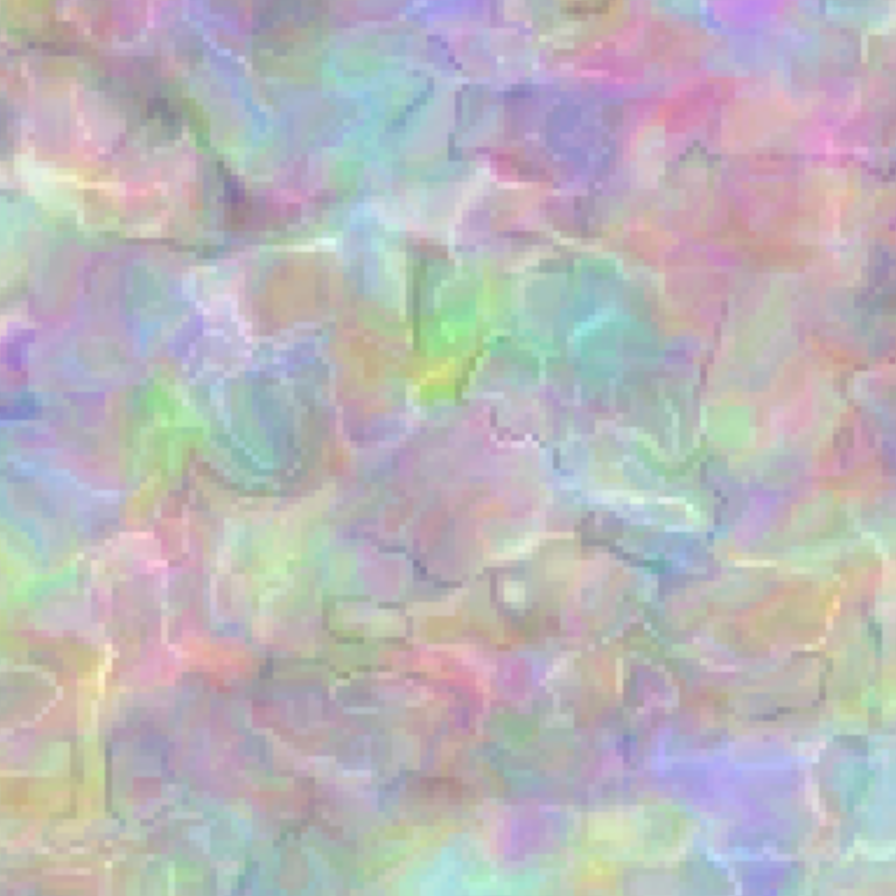
Give the GLSL for this texture, as a Shadertoy shader.

```glsl
// Pastel marbled clouds: terraced patches, curled contour lines and round cells on a soft mosaic.

const float MOSAIC = 128.0;                       // mosaic tiles per canvas height
const vec3 MEAN_COLOR = vec3(0.705, 0.710, 0.705);
const vec3 PALE_VEIN = vec3(0.085, 0.090, 0.085);
const vec3 DARK_VEIN = vec3(-0.10, -0.11, -0.07);

vec3 hash3(vec2 p) {
    vec3 h = fract(p.xyx * vec3(0.1031, 0.1030, 0.0973));
    h += dot(h, h.yxz + 33.33);
    return fract((h.xxy + h.yzz) * h.zyx);
}

// Three independent value noises, each from 0 to 1
vec3 noise3(vec2 p) {
    vec2 i = floor(p), f = fract(p);
    f = f * f * (3.0 - 2.0 * f);
    vec3 low = mix(hash3(i), hash3(i + vec2(1, 0)), f.x);
    vec3 high = mix(hash3(i + vec2(0, 1)), hash3(i + vec2(1, 1)), f.x);
    return mix(low, high, f.y);
}

// Noise folded at its middle, which leaves sharp creases
vec3 folded(vec2 p) {
    return abs(2.0 * noise3(p) - 1.0) - 0.33;
}

// Flat steps joined by short slopes
vec3 terraced(vec3 value, float steps) {
    vec3 v = value * steps;
    return (floor(v) + smoothstep(0.25, 0.75, fract(v))) / steps;
}

// Layered creased displacement
vec2 curl(vec2 p, float frequency, float amount) {
    vec2 offset = vec2(0);
    for (int i = 0; i < 4; i++) {
        offset += amount * folded(p * frequency + 17.3 * float(i)).xy;
        frequency *= 1.9;
        amount *= 0.56;
    }
    return offset;
}

// Thin line where a field crosses a level
float vein(float field, float level, float width) {
    return 1.0 - smoothstep(0.0, width, abs(field - level));
}

// Round cells, each with its own tint and a faint rim
vec3 cells(vec2 p, float radius) {
    vec2 base = floor(p);
    float nearest = 9.0;
    vec3 tint = vec3(0);
    for (int y = -1; y <= 1; y++)
    for (int x = -1; x <= 1; x++) {
        vec2 id = base + vec2(x, y);
        vec3 seed = hash3(id + 71.0);
        float d = length(id + 0.2 + 0.6 * seed.xy - p) / (0.5 + 0.5 * seed.z);
        if (d < nearest) {
            nearest = d;
            tint = hash3(id + 143.0) - 0.5;
        }
    }
    float disc = 1.0 - smoothstep(radius * 0.75, radius, nearest);
    return tint * disc + 0.25 * vein(nearest, radius, 0.12);
}

vec3 marble(vec2 p) {
    vec2 q = p + curl(p + 3.7, 6.0, 0.055);
    vec3 color = MEAN_COLOR;

    // Colour patches with crisp borders, slightly wider than tall
    color += 0.17 * (terraced(noise3(q * vec2(6.0, 8.0) + 9.0), 5.0) - 0.5);
    color += 0.18 * (terraced(noise3(q * vec2(12.0, 15.0) + 31.0), 4.0) - 0.5);

    // Creased detail, alternately bright and dark
    float frequency = 11.0, amount = 0.075;
    for (int i = 0; i < 4; i++) {
        color += amount * folded(q * frequency + 23.7 * float(i) + 50.0);
        frequency *= 1.8;
        amount *= -0.85;
    }

    // Small round spots
    color += 0.10 * cells(q * 17.0, 0.45);

    // Nested contour lines that fade in and out along their course
    vec3 field = fract(noise3(q * vec2(7.0, 9.0) + 87.0) * vec3(3.0, 2.5, 2.5));
    vec3 fade = smoothstep(0.25, 0.75, noise3(p * 8.0 + 120.0));
    color += PALE_VEIN * vein(field.x, 0.5, 0.14) * fade.x;
    color += PALE_VEIN * vein(field.y, 0.6, 0.12) * fade.y;
    color += DARK_VEIN * vein(field.z, 0.4, 0.12) * fade.z;
    return color;
}

void mainImage(out vec4 fragColor, in vec2 fragCoord) {
    vec2 grid = fragCoord / iResolution.y * MOSAIC - 0.5;
    vec2 tile = floor(grid);
    vec2 blend = smoothstep(0.2, 0.8, fract(grid));

    // Blend the four nearest tiles so their edges stay soft
    vec3 color = vec3(0);
    for (int i = 0; i < 4; i++) {
        vec2 corner = vec2(i % 2, i / 2);
        vec2 weight = mix(1.0 - blend, blend, corner);
        color += weight.x * weight.y * marble((tile + corner + 0.5) / MOSAIC);
    }
    fragColor = vec4(clamp(color, 0.0, 1.0), 1.0);
}
```
